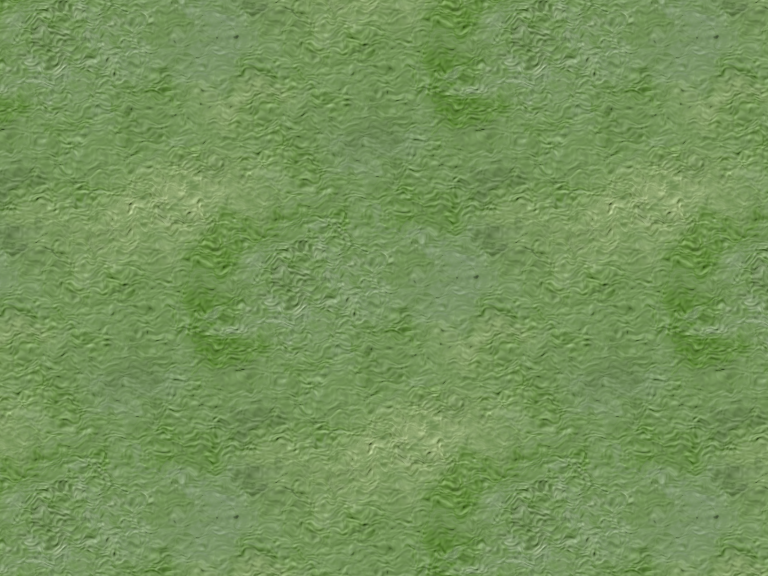
This texture is drawn by a Shadertoy shader. Its source:

```glsl
// Mossy, weathered green ground with a rough relief, repeating in a half-shifted brick layout.

const float REPEATS_DOWN = 1.2;   // full repeats per canvas height, two shifted rows in each

const vec3 MOSS  = vec3(0.460, 0.585, 0.350);
const vec3 LUSH  = vec3(0.360, 0.525, 0.205);
const vec3 MIST  = vec3(0.505, 0.595, 0.455);
const vec3 STRAW = vec3(0.590, 0.670, 0.455);
const vec3 SHADE = vec3(0.350, 0.435, 0.285);

// Unit gradient for a lattice corner
vec2 gradient(vec2 corner, float seed) {
    uvec3 v = uvec3(ivec3(vec3(corner, seed))) * 1664525u + 1013904u;
    v.x += v.y * v.z; v.y += v.z * v.x; v.z += v.x * v.y;
    v ^= v >> 16u;
    v.x += v.y * v.z;
    float angle = float((v.x >> 8u) & 65535u) / 65536.0 * 6.2832;
    return vec2(cos(angle), sin(angle));
}

// Wraps a corner into one brick of the given cell count (even across)
vec2 wrapCorner(vec2 corner, vec2 cells) {
    corner.x -= floor(corner.y / cells.y) * cells.x * 0.5;
    return mod(corner, cells);
}

float cornerValue(vec2 corner, vec2 offset, vec2 cells, float seed) {
    return dot(gradient(wrapCorner(corner, cells), seed), offset);
}

// Gradient noise repeating over bricks 1 wide and 0.5 high
float tileNoise(vec2 p, vec2 cells, float seed) {
    vec2 g = p * vec2(cells.x, 2.0 * cells.y);
    vec2 i = floor(g), f = g - i;
    vec2 w = f * f * f * (f * (f * 6.0 - 15.0) + 10.0);
    vec2 e = vec2(1.0, 0.0);
    float low  = mix(cornerValue(i, f, cells, seed),
                     cornerValue(i + e, f - e, cells, seed), w.x);
    float high = mix(cornerValue(i + e.yx, f - e.yx, cells, seed),
                     cornerValue(i + 1.0, f - 1.0, cells, seed), w.x);
    return mix(low, high, w.y);
}

float fbm(vec2 p, vec2 cells, float seed) {
    float sum = 0.0, amplitude = 1.0;
    for (int k = 0; k < 4; k++) {
        sum += amplitude * tileNoise(p, cells, seed + float(k));
        cells *= 2.0;
        amplitude *= 0.65;
    }
    return sum;
}

// Soft tilted ellipse, repeated on the brick lattice
float patchAt(vec2 p, vec2 centre, vec2 radius, float tilt) {
    vec2 d = p - centre;
    vec2 st = vec2(d.x + d.y, d.x - d.y);
    st -= floor(st + 0.5);
    d = 0.5 * vec2(st.x + st.y, st.x - st.y);
    float c = cos(tilt), s = sin(tilt);
    d = vec2(c * d.x + s * d.y, c * d.y - s * d.x) / radius;
    return exp(-dot(d, d));
}

// Height of short flat strokes, turning to crumbly chips where rough
float surface(vec2 p, float rough) {
    float strokes = tileNoise(p, vec2(36.0, 34.0), 21.0)
                  + 0.7 * tileNoise(p, vec2(64.0, 60.0), 22.0);
    float chips = 0.9 * tileNoise(p, vec2(44.0, 24.0), 23.0)
                - 1.3 * abs(tileNoise(p, vec2(56.0, 34.0), 24.0));
    float grit = 0.55 * tileNoise(p, vec2(110.0, 72.0), 25.0);
    return mix(strokes, chips, rough) + grit;
}

void mainImage(out vec4 fragColor, in vec2 fragCoord) {
    vec2 p = fragCoord / iResolution.y * REPEATS_DOWN;

    // Ragged outlines for the large patches
    vec2 warp = vec2(fbm(p, vec2(8.0, 4.0), 1.0), fbm(p, vec2(8.0, 4.0), 6.0));
    vec2 q = p + 0.07 * warp;

    // Large patches
    float straw = patchAt(q, vec2(0.35, 0.77), vec2(0.21, 0.085), 0.35);
    float fibre = patchAt(q, vec2(0.65, 0.60), vec2(0.19, 0.11), 0.5);
    float mist = patchAt(q, vec2(0.95, 0.62), vec2(0.09, 0.10), 0.0)
               + 0.6 * patchAt(q, vec2(0.77, 0.91), vec2(0.11, 0.07), 0.0);
    float pale = patchAt(q, vec2(0.02, 0.49), vec2(0.09, 0.028), 0.1)
               + 0.6 * patchAt(q, vec2(0.07, 0.75), vec2(0.06, 0.05), 0.0);
    float lush = patchAt(q, vec2(0.56, 0.73), vec2(0.13, 0.05), 0.3)
               + patchAt(q, vec2(0.43, 0.57), vec2(0.06, 0.09), 0.0)
               + patchAt(q, vec2(0.96, 0.96), vec2(0.08, 0.06), 0.4)
               + 0.8 * patchAt(q, vec2(0.85, 0.74), vec2(0.09, 0.04), 0.0);
    float shade = 0.6 * patchAt(q, vec2(0.0, 0.815), vec2(0.06, 0.04), 0.0)
                + 0.8 * patchAt(q, vec2(0.03, 0.704), vec2(0.04, 0.022), 0.0)
                + 0.3 * patchAt(q, vec2(0.77, 0.91), vec2(0.13, 0.08), 0.0);

    // Mottled colour
    float mottle = fbm(q, vec2(10.0, 6.0), 11.0);
    float haze = fbm(q, vec2(12.0, 8.0), 31.0);
    float speckle = fbm(p + 0.01 * warp, vec2(28.0, 18.0), 16.0);
    vec3 color = mix(MOSS, LUSH, clamp(0.8 * lush + 0.8 * mottle + 0.4 * speckle, 0.0, 1.0));
    color = mix(color, MIST, clamp(0.7 * mist + 0.6 * fibre * (0.8 + 1.5 * speckle) + 0.7 * haze, 0.0, 1.0));
    color = mix(color, STRAW, clamp(0.75 * straw + 0.65 * pale + 0.7 * speckle * (straw + fibre), 0.0, 1.0));
    color = mix(color, SHADE, clamp(0.7 * shade - 0.45 * haze + 0.3 * speckle, 0.0, 1.0));

    // Relief lit from the upper left, with dark cracks under the lips
    float rough = smoothstep(0.1, 0.8, straw + fibre + 0.3 * mottle);
    vec2 jitter = vec2(tileNoise(p, vec2(30.0, 16.0), 41.0), tileNoise(p, vec2(30.0, 16.0), 42.0));
    vec2 r = p + 0.008 * warp + 0.012 * jitter;
    vec2 toLight = vec2(-0.0018, 0.0034);
    float relief = surface(r, rough) - surface(r + toLight, rough);
    float strength = 0.145 * (1.0 + 0.35 * rough - 0.4 * min(mist, 1.0));
    strength *= clamp(1.0 + 0.9 * mottle + 0.5 * speckle, 0.35, 1.8);
    float crack = smoothstep(0.45, 0.9, -relief) * smoothstep(-0.1, 0.4, speckle);
    color += strength * relief + 0.035 * speckle;
    color *= 1.0 - 0.35 * crack;

    fragColor = vec4(clamp(color, 0.0, 1.0), 1.0);
}
```
